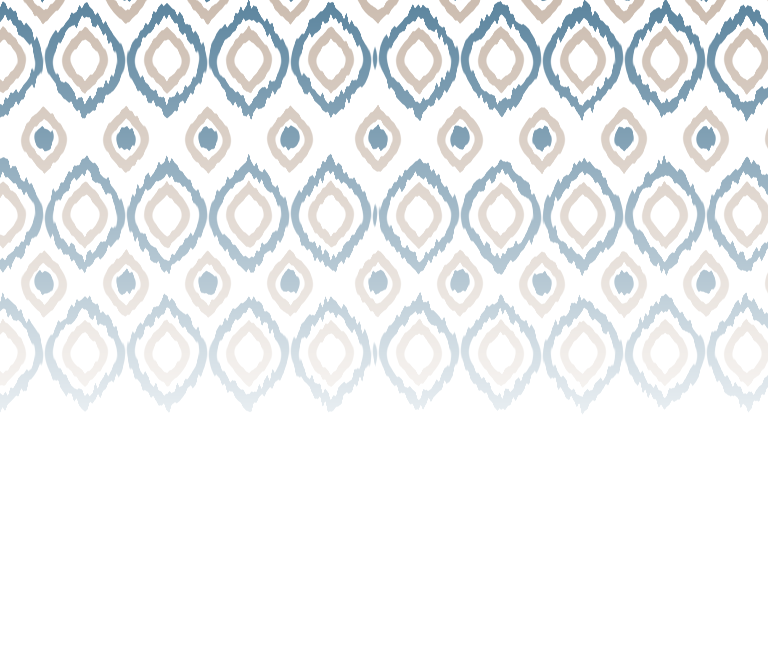
A Shadertoy shader for this pattern:

```glsl
// Ikat wall pattern: rows of blue ogees with cream rings, alternating with small
// cream rings around blue dots, fading to white downwards. Each motif is an ogee
// profile whose edges are frayed by noise along vertical threads.

const float COLUMNS = 9.366;         // column pitches across the canvas
const float ASPECT = 0.867;          // canvas height over width
const float PHASE = 0.037;           // centre of the first large column
const float SEAM = 4.573;            // where the next fabric panel starts
const float PANEL_SHIFT = 0.073;     // sideways offset of that panel
const float FADE_END = 5.85;         // depth at which the dye is gone
const float THREADS = 31.0;          // threads per column pitch
const float BLUE_FRAY = 0.105;
const float CREAM_FRAY = 0.035;

const vec3 PAPER = vec3(1.0);
const vec3 BLUE = vec3(0.36, 0.52, 0.62);
const vec3 CREAM = vec3(0.80, 0.74, 0.69);

// Row centres, measured down from the top edge in column pitches
const vec3 LARGE_ROWS = vec3(0.732, 2.622, 4.305);
const vec3 SMALL_ROWS = vec3(-0.115, 1.70, 3.46);

// Half sizes of the shapes
const vec2 OGEE_OUTER = vec2(0.490, 0.705);
const vec2 OGEE_INNER = vec2(0.392, 0.530);
const vec2 RING_OUTER = vec2(0.280, 0.410);
const vec2 RING_INNER = vec2(0.178, 0.255);
const vec2 DOT_SIZE = vec2(0.118, 0.138);
const float DOT_LIFT = 0.018;

float hash(vec2 p) {
    return fract(sin(dot(p, vec2(127.1, 311.7))) * 43758.5453);
}

// Smooth random value along x, centred on zero
float threadNoise(float x, float seed) {
    float i = floor(x);
    float f = smoothstep(0.0, 1.0, x - i);
    return mix(hash(vec2(i, seed)), hash(vec2(i + 1.0, seed)), f) - 0.5;
}

float cover(float d, float px) {
    return 1.0 - smoothstep(-px, px, d);
}

// Pointed oval: rounded at the sides, slightly hollow towards the tips
float ogee(vec2 q, vec2 size) {
    float t = q.y / size.y;
    float round_ = 1.0 - t * t;
    float hollow = 0.5 + 0.5 * cos(3.14159 * min(abs(t), 1.0));
    float width = size.x * mix(round_, hollow, 0.25);
    return (abs(q.x) - width) * 0.8;
}

// Ogee band with independently frayed outer and inner edges
float band(vec2 q, vec2 outer, vec2 inner, vec2 fray, float px) {
    float outside = cover(ogee(q + vec2(0.0, fray.x), outer), px);
    float inside = cover(ogee(q + vec2(0.0, fray.y), inner), px);
    return outside * (1.0 - inside);
}

// Position relative to the nearest motif of a row
vec2 cellPoint(vec2 p, float offset, float rowY) {
    float seam = SEAM - offset;
    float x = p.x - PHASE - offset - PANEL_SHIFT * step(seam, p.x);
    return vec2(fract(x + 0.5) - 0.5, p.y - rowY);
}

void mainImage(out vec4 fragColor, in vec2 fragCoord) {
    vec2 uv = fragCoord / iResolution.xy;
    vec2 p = vec2(uv.x, (1.0 - uv.y) * ASPECT) * COLUMNS;
    float px = 0.7 * COLUMNS / iResolution.x;

    float blue = 0.0;
    float cream = 0.0;
    for (int row = 0; row < 3; row++) {
        float seed = float(row) * 7.0;
        float thread = p.x * THREADS;
        vec2 fray = vec2(threadNoise(thread, seed + 1.0),
                         threadNoise(thread, seed + 2.0));

        // Large ogee with its inner ring
        vec2 q = cellPoint(p, 0.0, LARGE_ROWS[row]);
        blue = max(blue, band(q, OGEE_OUTER, OGEE_INNER, fray * BLUE_FRAY, px));
        cream = max(cream, band(q, RING_OUTER, RING_INNER, fray * CREAM_FRAY, px));

        // Small ring with a dot, half a column aside
        q = cellPoint(p, 0.5, SMALL_ROWS[row]);
        cream = max(cream, band(q, RING_OUTER, RING_INNER, fray * CREAM_FRAY, px));
        vec2 dotPoint = q + vec2(0.0, DOT_LIFT + fray.x * BLUE_FRAY * 0.6);
        float dotEdge = (length(dotPoint / DOT_SIZE) - 1.0) * DOT_SIZE.x;
        blue = max(blue, cover(dotEdge, px) * 1.08);
    }

    // Dye thins out with depth
    float dye = clamp(1.0 - p.y / FADE_END, 0.0, 1.0);
    vec3 color = mix(PAPER, CREAM, cream * dye);
    color = mix(color, BLUE, min(blue * dye, 1.0));
    fragColor = vec4(color, 1.0);
}
```
